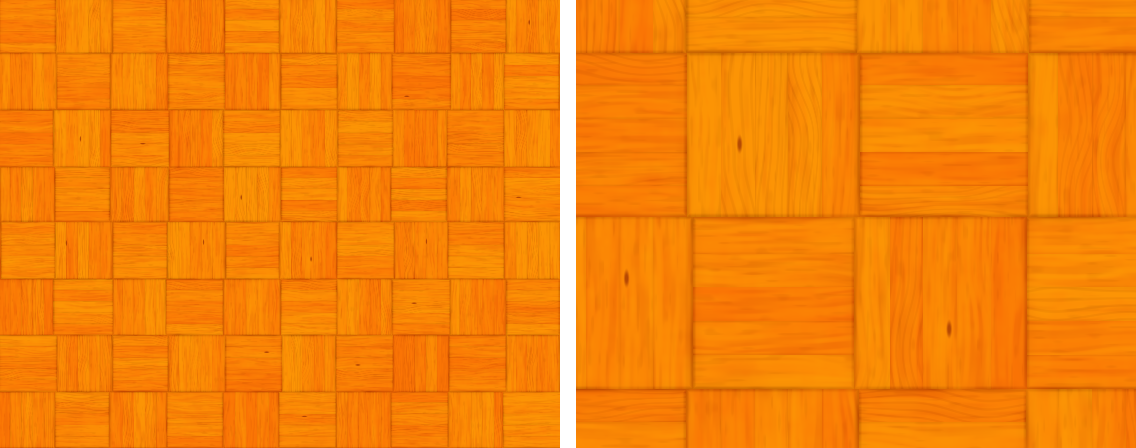
Left: the whole. Right: its middle third, enlarged.
This texture is drawn by a Shadertoy shader. Its source:

```glsl
// Orange parquet floor: square blocks of five slats, alternately upright and lying.
// Seams wander slightly from block to block; each slat gets its own tone and
// stretched noise grain, some with curved figure, and a few blocks hold a knot.

float hash(vec2 p) {
    return fract(sin(dot(p, vec2(127.1, 311.7))) * 43758.55);
}

float noise(vec2 p) {
    vec2 i = floor(p), f = fract(p);
    f = f * f * (3.0 - 2.0 * f);
    return mix(mix(hash(i), hash(i + vec2(1, 0)), f.x),
               mix(hash(i + vec2(0, 1)), hash(i + vec2(1, 1)), f.x), f.y);
}

// Soft dark line of the given half width around distance zero
float line(float dist, float halfWidth, float px) {
    return 1.0 - smoothstep(0.0, halfWidth + 0.7 * px, dist);
}

void mainImage(out vec4 fragColor, in vec2 fragCoord) {
    // One unit is one block: about ten across and eight down
    float px = 7.97 / iResolution.y;
    vec2 p = fragCoord * px + vec2(0.02, -0.01);

    // Nearest seams, shifted a little per row and column
    vec2 k = floor(p + 0.5);
    vec2 seam = k;
    seam.y += 0.04 * (hash(vec2(k.y, 3.7)) - 0.5);
    float row = k.y - 1.0 + step(seam.y, p.y);
    seam.x += 0.08 * (hash(vec2(k.x, row + 9.0)) - 0.5);
    vec2 block = k - 1.0 + step(seam, p);
    vec2 seamDist = abs(p - seam);

    // Block coordinates: x along the grain, y across it
    vec2 local = p - block;
    bool lying = mod(block.x + block.y, 2.0) > 0.5;
    vec2 g = lying ? local : local.yx;

    // Slats
    float slatPos = clamp(g.y, 0.001, 0.999) * 5.0;
    float slat = floor(slatPos);
    vec2 id = block * 7.3 + slat * vec2(1.7, 3.1);
    vec2 seed = 50.0 * vec2(hash(id + 1.3), hash(id + 2.9));
    float jointDist = abs(slatPos - floor(slatPos + 0.5)) / 5.0;
    float joint = line(jointDist, 0.012, px) * hash(id + 5.1);

    // Grain: broad bands, fine fibres, pores and curved figure
    float bend = noise(g * vec2(2.2, 4.0) + seed);
    float across = g.y + 0.07 * bend;
    float broad = noise(vec2(g.x * 1.3, across * 17.0) + seed.yx);
    float fibre = noise(vec2(g.x * 4.0, across * 42.0) + seed);
    float pores = smoothstep(0.66, 0.95, noise(vec2(g.x * 9.0, g.y * 48.0) + seed.yx));
    float figured = smoothstep(0.55, 0.9, hash(id + 8.7));
    float rings = smoothstep(0.2, 1.0, sin(150.0 * (g.y + 0.16 * bend))) * figured;
    float mottle = noise(p * 9.0) * 0.6 + noise(p * 23.0) * 0.4;

    // Tone from reddish to golden orange
    float tone = 0.5 + 0.35 * (hash(block + 31.0) - 0.5)
                     + 0.70 * (hash(id) - 0.5)
                     + 0.40 * (broad - 0.5)
                     + 0.35 * (fibre - 0.5)
                     + 0.25 * (mottle - 0.5)
                     + 0.20 * (noise(p * 0.4) - 0.5);
    vec3 color = mix(vec3(0.98, 0.455, 0.02), vec3(0.99, 0.58, 0.02), clamp(tone, 0.0, 1.0));

    // Shade from grain, slat joints and block seams
    float edge = max(line(seamDist.x, 0.02, px), line(seamDist.y, 0.02, px));
    float grime = line(min(seamDist.x, seamDist.y), 0.07, px);
    float wear = 0.6 + 0.6 * noise(p * 5.0 + 40.0);
    float shade = 0.45 * pores + 0.5 * rings + 0.8 * joint
                + 0.35 * smoothstep(0.55, 0.1, fibre)
                + (1.7 * edge + 0.3 * grime) * wear;
    color -= shade * vec3(0.07, 0.055, 0.006);

    // Small dark knots in a few blocks
    vec2 knotAt = 0.2 + 0.6 * vec2(hash(block + 12.4), hash(block + 17.8));
    float knot = 1.0 - smoothstep(0.3, 1.3, length((g - knotAt) / vec2(0.05, 0.016)));
    color = mix(color, vec3(0.62, 0.2, 0.01), 0.75 * knot * step(0.86, hash(block + 23.6)));

    fragColor = vec4(clamp(color, 0.0, 1.0), 1.0);
}
```
